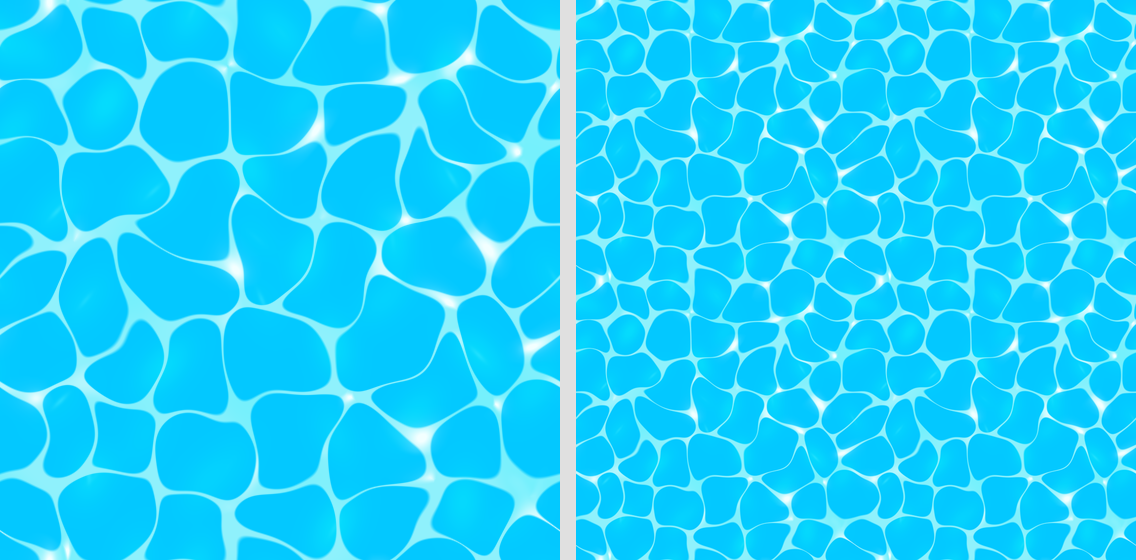
Left, the tile; right, the same tile 2 across and 2 down.
A WebGL 2 fragment shader for this texture:

```glsl
#version 300 es
precision highp float;

uniform vec2 u_resolution;
out vec4 fragColor;

const vec3 WATER = vec3(0.01, 0.785, 1.0);
const vec3 SHALLOW = vec3(0.02, 0.865, 0.99);
const vec3 GLINT = vec3(0.35, 0.94, 1.0);
const vec3 WEB_DIM = vec3(0.46, 0.94, 0.99);
const vec3 WEB_LIT = vec3(0.56, 0.945, 0.99);
const vec3 SPARK = vec3(0.95, 1.0, 1.0);

// Three random values for a lattice cell that repeats every period
vec3 hash3(vec2 cell, float period, int seed) {
    uvec3 v = uvec3(ivec3(mod(cell, period), seed));
    v = v * 1664525u + 1013904223u;
    v.x += v.y * v.z; v.y += v.z * v.x; v.z += v.x * v.y;
    v ^= v >> 16u;
    v.x += v.y * v.z; v.y += v.z * v.x; v.z += v.x * v.y;
    return vec3(v >> 16u) / 65535.0;
}

float cornerSlope(vec2 cell, vec2 offset, float period, int seed) {
    float angle = 6.2832 * hash3(cell, period, seed).x;
    return dot(vec2(cos(angle), sin(angle)), offset);
}

// Wrapping gradient noise
float gradientNoise(vec2 uv, float period, int seed) {
    vec2 p = uv * period, i = floor(p), f = fract(p);
    vec2 s = f * f * f * (f * (f * 6.0 - 15.0) + 10.0), e = vec2(1.0, 0.0);
    float low = mix(cornerSlope(i, f, period, seed),
                    cornerSlope(i + e, f - e, period, seed), s.x);
    float high = mix(cornerSlope(i + e.yx, f - e.yx, period, seed),
                     cornerSlope(i + 1.0, f - 1.0, period, seed), s.x);
    return mix(low, high, s.y);
}

// Cell seed relative to p in xy, random id in z
vec3 seedPoint(vec2 p, vec2 cell, float period) {
    vec3 h = hash3(cell, period, 11);
    return vec3(cell + 0.5 + 0.8 * (h.xy - 0.5) - p, h.z);
}

// The four closest seeds, nearest first
void findNearest(vec2 p, float period, out vec3 nearest[4]) {
    for (int k = 0; k < 4; k++) nearest[k] = vec3(9.0);
    for (int n = 0; n < 25; n++) {
        vec3 c = seedPoint(p, floor(p) + vec2(n % 5 - 2, n / 5 - 2), period);
        for (int k = 0; k < 4; k++) {
            if (dot(c.xy, c.xy) < dot(nearest[k].xy, nearest[k].xy)) {
                vec3 pushed = nearest[k];
                nearest[k] = c;
                c = pushed;
            }
        }
    }
}

// Distance to the cell border, with corners rounded by a smooth minimum
float borderDistance(vec2 p, vec2 own, float period, float sharpness) {
    float sum = 0.0;
    for (int n = 0; n < 25; n++) {
        vec2 other = seedPoint(p, floor(p) + vec2(n % 5 - 2, n / 5 - 2), period).xy;
        vec2 gap = other - own;
        if (dot(gap, gap) > 0.0001)
            sum += exp(-sharpness * dot(0.5 * (own + other), normalize(gap)));
    }
    return -log(sum) / sharpness;
}

// Glow around a random share of the junctions of three cells
float junctionSpark(vec3 near[4], float share) {
    vec2 u = near[1].xy - near[0].xy, v = near[2].xy - near[0].xy;
    float area = 2.0 * (u.x * v.y - u.y * v.x);
    if (abs(area) < 0.001) area = 0.001;
    float uu = dot(u, u), vv = dot(v, v);
    vec2 centre = near[0].xy + vec2(v.y * uu - u.y * vv, u.x * vv - v.x * uu) / area;
    float id = fract(near[0].z + near[1].z + near[2].z);
    float lit = smoothstep(1.0 - share, 1.08 - share, id);
    float fade = smoothstep(0.0, 0.14, length(near[3].xy) - length(near[2].xy));
    float r2 = dot(centre, centre);
    return lit * fade * (0.75 * exp(-r2 / 0.009) + 0.35 * exp(-r2 / 0.04));
}

// Soft slanted patches in x, their small bright cores in y
vec2 lightPatches(vec2 uv, float period) {
    vec2 p = uv * period, light = vec2(0.0);
    for (int n = 0; n < 9; n++) {
        vec2 cell = floor(p) + vec2(n % 3 - 1, n / 3 - 1);
        vec3 h = hash3(cell, period, 23), g = hash3(cell, period, 37);
        float tilt = 1.8 * (h.z - 0.5), c = cos(tilt), s = sin(tilt);
        vec2 q = mat2(c, -s, s, c) * (p - cell - h.xy);
        vec2 halo = q / vec2(0.2, 0.34), core = q / vec2(0.025, 0.1);
        light.x += mix(0.25, 0.95, g.x) * exp(-dot(halo, halo));
        light.y += smoothstep(0.5, 1.0, g.y) * exp(-dot(core, core));
    }
    return min(light, 1.0);
}

void main() {
    const float CELLS = 7.0;
    vec2 uv = gl_FragCoord.xy / u_resolution;
    vec2 bend = vec2(gradientNoise(uv, 7.0, 1), gradientNoise(uv, 7.0, 2));
    vec2 p = uv * CELLS + 0.42 * bend;

    // Water with soft light
    vec2 light = lightPatches(uv, 6.0);
    vec3 color = mix(WATER, SHALLOW, light.x);
    color = mix(color, GLINT, 0.4 * light.y);

    // Bright web of uneven width
    vec3 nearest[4];
    findNearest(p, CELLS, nearest);
    float width = 0.012 + 0.02 * gradientNoise(uv, 9.0, 3);
    float edge = borderDistance(p, nearest[0].xy, CELLS, 11.0) - width;
    float soft = 1.1 * CELLS / min(u_resolution.x, u_resolution.y);
    float web = 1.0 - smoothstep(-soft, soft, edge);
    vec3 webColor = mix(WEB_DIM, WEB_LIT, smoothstep(-0.4, 0.1, gradientNoise(uv, 5.0, 4)));
    float sheen = smoothstep(0.22, 0.55, gradientNoise(uv, 8.0, 5));
    webColor = mix(webColor, SPARK, 0.85 * sheen);
    color = mix(color, webColor, web);

    // Sparkles, weaker over open water
    float spark = junctionSpark(nearest, 0.27);
    color = mix(color, SPARK, min(spark * mix(0.4, 1.0, web), 1.0));
    fragColor = vec4(color, 1.0);
}
```
